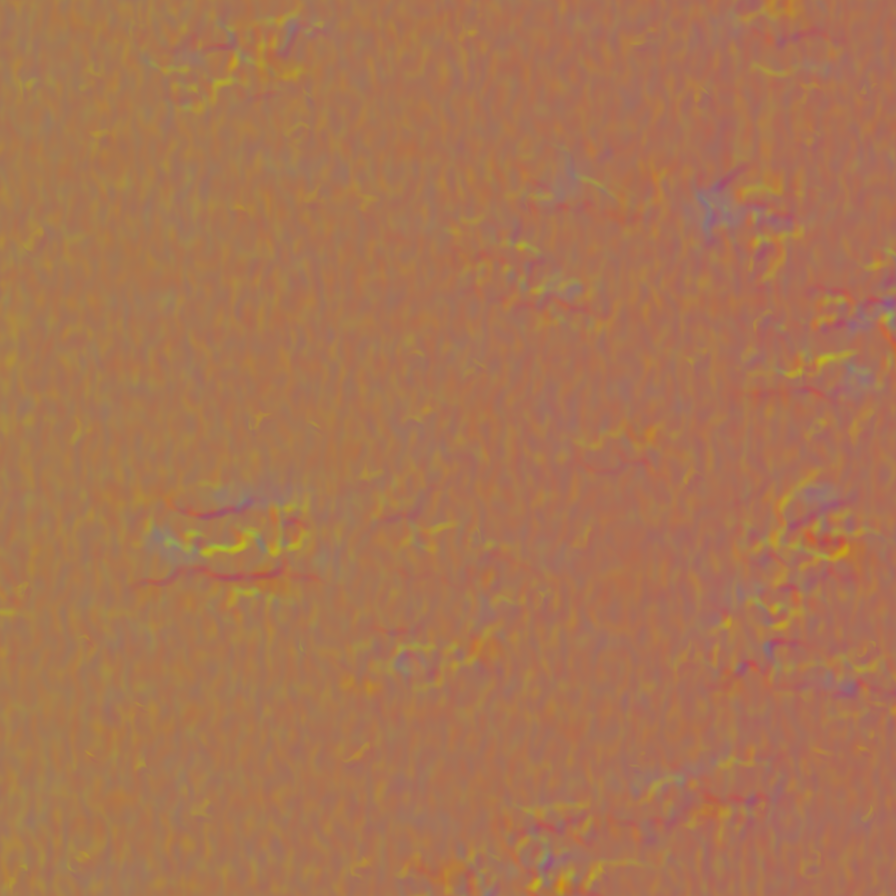
A three.js fragment shader for this texture:

```glsl
varying vec2 vUv;

// Palette: base paint and the shifts that light, shade and stains add
const vec3 OCHRE_LEFT = vec3(0.652, 0.472, 0.312);
const vec3 SIENNA_RIGHT = vec3(0.666, 0.434, 0.334);
const vec3 YELLOW_LIGHT = vec3(0.055, 0.180, -0.130);
const vec3 ROSE_SHADE = vec3(-0.020, -0.105, 0.060);
const vec3 COOL_SHIFT = vec3(-0.130, 0.025, 0.110);
const vec3 LAVENDER_STAIN = vec3(-0.070, 0.020, 0.120);
const vec3 ORANGE_STAIN = vec3(0.050, -0.010, -0.100);

// Feature sizes, in cells per canvas
const vec2 GRAIN_FREQ = vec2(98.0, 46.0);
const vec2 SPECK_FREQ = vec2(62.0, 58.0);
const vec2 FLAKE_FREQ = vec2(15.0, 25.0);
const vec2 STAIN_FREQ = vec2(12.0, 19.0);
const vec2 SCRATCH_FREQ = vec2(75.0, 4.0);
const float PATCH_CELLS = 5.5;
const float DAB_CELLS = 16.0;

// Strengths
const float GRAIN_GAIN = 0.25;
const float COOL_GAIN = 0.27;
const float FLAKE_GAIN = 1.15;
const float FAINT_RELIEF = 0.10;
const float DAB_GAIN = 0.26;
const float SCRATCH_GAIN = 0.70;
const float STAIN_FLOOR = 0.12;
const float PATCH_CHANCE = 0.50;
const float DAB_CHANCE = 0.25;
const vec2 LIGHT_STEP = vec2(-0.004, 0.007);
const vec2 SIDE_STEP = vec2(0.007, 0.003);

vec2 hash2(vec2 p) {
  vec2 q = vec2(dot(p, vec2(127.1, 311.7)), dot(p, vec2(269.5, 183.3)));
  return fract(sin(q) * 43758.55);
}

float cornerSlope(vec2 cell, vec2 offset) {
  float angle = 6.2832 * hash2(cell).x;
  return dot(vec2(cos(angle), sin(angle)), offset);
}

float gradientNoise(vec2 p) {
  vec2 i = floor(p);
  vec2 f = fract(p);
  vec2 u = f * f * f * (f * (f * 6.0 - 15.0) + 10.0);
  vec2 e = vec2(1.0, 0.0);
  float low = mix(cornerSlope(i, f), cornerSlope(i + e.xy, f - e.xy), u.x);
  float high = mix(cornerSlope(i + e.yx, f - e.yx), cornerSlope(i + e.xx, f - e.xx), u.x);
  return 1.4 * mix(low, high, u.y);
}

// Scattered elongated areas where the paint is broken
float patchMask(vec2 p) {
  vec2 q = p * PATCH_CELLS;
  vec2 home = floor(q);
  float mask = 0.0;
  for (int y = -1; y <= 1; y++) {
    for (int x = -1; x <= 1; x++) {
      vec2 cell = home + vec2(float(x), float(y));
      vec2 shape = hash2(cell + 31.7);
      vec2 chance = hash2(cell + 74.2);
      float tilt = 1.4 * (chance.y - 0.5);
      vec2 d = q - cell - hash2(cell + 5.3);
      d = vec2(d.x * cos(tilt) + d.y * sin(tilt), d.y * cos(tilt) - d.x * sin(tilt));
      d /= mix(vec2(0.35, 0.22), vec2(0.90, 0.48), shape);
      float falloff = max(0.0, 1.0 - dot(d, d));
      float strength = step(chance.x, PATCH_CHANCE) * mix(0.35, 1.2, shape.y);
      mask = max(mask, strength * falloff);
    }
  }
  return mask;
}

// Raised plateaus with crumbled edges
float flakeHeight(vec2 p) {
  vec2 warp = vec2(gradientNoise(p * 28.0), gradientNoise(p * 28.0 + 17.0));
  float n = gradientNoise((p + 0.016 * warp) * FLAKE_FREQ);
  n += 0.40 * gradientNoise(p * vec2(62.0, 50.0) + 9.0);
  return smoothstep(-0.26, 0.26, n);
}

// Small soft lumps, one at most per cell
float dabHeight(vec2 p) {
  vec2 q = p * DAB_CELLS + 0.30 * gradientNoise(p * 55.0);
  vec2 cell = floor(q);
  vec2 pick = hash2(cell + 12.9);
  float radius = mix(0.12, 0.28, pick.y);
  float d = length(fract(q) - mix(vec2(0.3), vec2(0.7), hash2(cell + 48.1)));
  return step(pick.x, DAB_CHANCE) * (1.0 - smoothstep(0.1 * radius, radius, d));
}

void main() {
  vec2 p = vUv;
  float broken = patchMask(p + 0.022 * gradientNoise(p * 16.0)) + FAINT_RELIEF;

  // Fine vertical grain, uneven in strength
  vec2 g = p + vec2(0.005 * gradientNoise(p * 30.0), 0.0);
  float grain = gradientNoise(g * GRAIN_FREQ) + 0.7 * gradientNoise(g * SPECK_FREQ + 40.0);
  grain *= 1.0 + 0.6 * gradientNoise(p * 11.0 + 27.0);
  float coolGrain = gradientNoise(g * GRAIN_FREQ * 0.9 + 83.0);

  // Relief lit from above, tinted from the side
  float flake = flakeHeight(p);
  float dab = dabHeight(p);
  float lit = FLAKE_GAIN * broken * (flake - flakeHeight(p + LIGHT_STEP));
  lit += DAB_GAIN * (1.6 * dab - dabHeight(p + LIGHT_STEP));
  float side = broken * (flake - flakeHeight(p + SIDE_STEP));

  // Long scratches gather in bands at the right and the left edge
  float band = exp(-pow((p.x - 0.84) / 0.05, 2.0)) + 0.6 * exp(-pow(p.x / 0.06, 2.0));
  float scratch = gradientNoise((p + vec2(0.006 * gradientNoise(p * 6.0), 0.0)) * SCRATCH_FREQ);
  lit += SCRATCH_GAIN * band * scratch * (0.5 + 0.5 * gradientNoise(p * vec2(8.0, 5.0)));

  // Combine light, shade, grain and soft stains
  float drift = 0.16 * gradientNoise(p * 4.0);
  vec3 color = mix(OCHRE_LEFT, SIENNA_RIGHT, smoothstep(0.0, 1.0, p.x + drift));
  float tone = lit + GRAIN_GAIN * grain;
  color += YELLOW_LIGHT * max(tone, 0.0) + ROSE_SHADE * max(-tone, 0.0);
  color += COOL_SHIFT * (0.7 * side + COOL_GAIN * coolGrain);
  float stain = gradientNoise(p * STAIN_FREQ + 61.0) + 0.2 * gradientNoise(p * 45.0);
  float stainGain = STAIN_FLOOR + 0.6 * min(broken, 1.0);
  color += LAVENDER_STAIN * stainGain * smoothstep(0.20, 0.65, stain);
  color += ORANGE_STAIN * stainGain * smoothstep(0.25, 0.65, -stain);
  gl_FragColor = vec4(color, 1.0);
}
```
